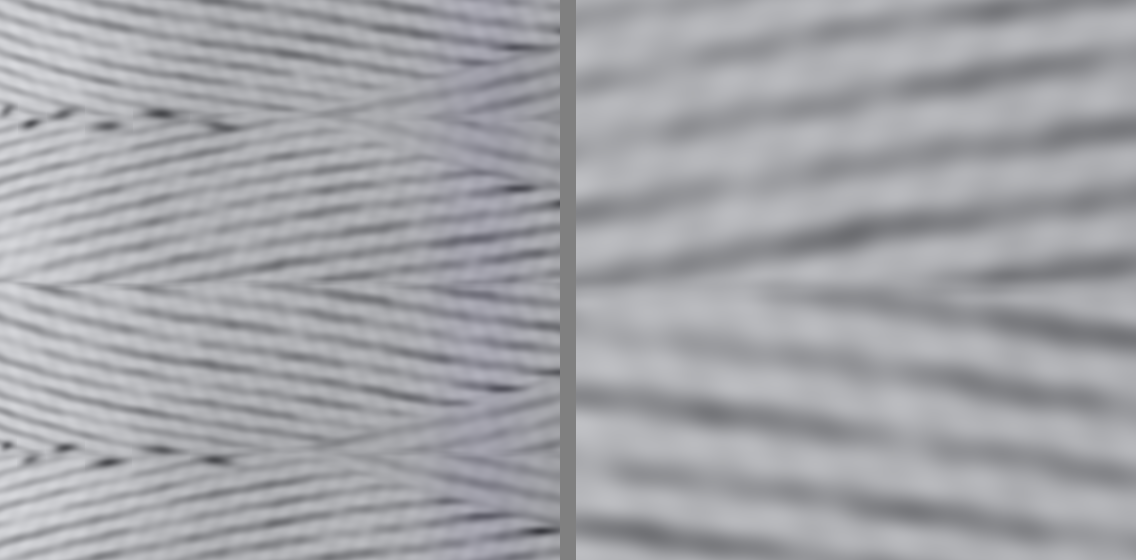
Left: the whole. Right: its middle third, enlarged.
This texture is drawn by a WebGL 2 fragment shader. Its source:

```glsl
#version 300 es
precision highp float;
// Grey wound thread: mirrored bands of slanted strands meeting in chevrons.
uniform vec2 u_resolution;
out vec4 outColor;

const float TAU = 6.2831853;
const float BAND_HEIGHT = 0.2995;    // half of one chevron repeat
const float CHEVRON_Y = 0.492;       // height of the central chevron
const float STRAND_DENSITY = 24.6;   // grooves per canvas height at the chevron
const float STRAND_CROWDING = 20.0;  // added density toward the closing seam
const float SLOPE = 0.165;
const float SLOPE_BEND = 0.02;
const float LEFT_CURL = 0.03;        // extra bend at the left
const float CROSS_SLOPE = 0.21;      // slope of strands crossing at the right
const float GROOVE_SHARPNESS = 1.4;
const float GROOVE_DEPTH = 0.255;
const float DASH_DEPTH = 0.42;
const vec3 THREAD_COLOR = vec3(0.648, 0.652, 0.667);
const vec3 VIOLET_TINT = vec3(-0.016, -0.022, 0.006);

float hash(float n) {
  return fract(sin(n * 127.1 + 3.7) * 4375.85);
}

// Layered sines, roughly -1 to 1, for uneven wear along a strand.
float wear(float x, float seed) {
  float phase = TAU * hash(seed);
  return 0.5 * sin(x * 17.0 + phase) + 0.3 * sin(x * 39.0 + phase * 2.3)
       + 0.2 * sin(x * 83.0 + phase * 4.1);
}

// Brightness change of one family of strands; grooves lie at whole values of t.
float strands(float x, float t, float seed) {
  float id = floor(t + 0.5);
  float key = id + seed * 31.0;
  float offset = t - id;
  float wobble = 0.06 * wear(x * 0.7, key + 9.0) * cos(0.5 * TAU * offset);
  float groove = pow(0.5 + 0.5 * cos(TAU * (offset + wobble)), GROOVE_SHARPNESS);
  float strength = 0.62 + 0.25 * (hash(key + 5.0) - 0.5) + 0.36 * wear(x, key);
  float ply = sin(TAU * (x * 21.0 + t * 0.5)) * sin(TAU * (x * 8.0 - t));
  return 0.055 - GROOVE_DEPTH * groove * max(strength, 0.12) + 0.018 * ply;
}

// One band: strands rise away from its chevron, then turn back at the right.
float woundBand(float x, float y, float band) {
  float local = y - band * BAND_HEIGHT;
  float rise = mod(band, 2.0) < 0.5 ? local : BAND_HEIGHT - local;
  float shift = hash(band + 17.0);
  float climb = x * (SLOPE - SLOPE_BEND * x) + LEFT_CURL * (1.0 - exp(-5.0 * x));
  float u = rise - climb;
  float crowd = max(u, 0.0);
  float mainT = u * STRAND_DENSITY + STRAND_CROWDING * crowd * crowd + shift;
  float crossT = (rise + CROSS_SLOPE * x) * STRAND_DENSITY + shift * 2.0;

  float turn = rise - (BAND_HEIGHT - 0.29 * (x - 0.52));
  float covered = smoothstep(-0.014, 0.014, turn);
  float ridge = smoothstep(0.08, 0.0, BAND_HEIGHT - rise);
  float mainTone = strands(x, mainT, band) * (1.0 - 0.4 * ridge);
  float crossTone = strands(x, crossT, band + 7.0) * 0.6;
  float tone = mix(mainTone, crossTone, covered);

  // Dark pockets where strands start at the chevron and tuck under at the right.
  float pocket = pow(0.5 + 0.5 * cos(TAU * mainT), 2.0);
  tone -= 0.18 * pocket * exp(-pow(rise / 0.011, 2.0)) * smoothstep(0.5, 0.0, x);
  tone -= 0.22 * pocket * exp(-pow((turn + 0.006) / 0.013, 2.0)) * smoothstep(0.7, 1.0, x);
  return tone;
}

// Staggered gaps that lengthen to the right along each closing seam.
float seamDashes(float x, float y) {
  float seam = floor(y / (2.0 * BAND_HEIGHT));
  float offset = y - (2.0 * seam + 1.0) * BAND_HEIGHT;
  float n = sqrt(2.8 + 118.0 * x) - 2.08 + 0.2 * (hash(seam + 2.0) - 0.5);
  float cell = floor(n + 0.5);
  float dashGap = (n + 2.08) / 59.0;
  float along = (n - cell) * dashGap;
  float row = mod(cell, 2.0) < 0.5 ? 0.011 : -0.011;
  float tilt = mix(0.35, -0.16, smoothstep(0.0, 0.38, x));
  float across = offset + 0.018 * x - row - tilt * along;
  float shape = exp(-pow(along / (0.32 * dashGap), 2.0) - pow(across / 0.0092, 2.0));
  float strength = 0.65 + 0.35 * hash(cell + seam * 13.0);
  return shape * strength * smoothstep(0.47, 0.36, x);
}

void main() {
  vec2 uv = gl_FragCoord.xy / u_resolution;
  float y = uv.y - CHEVRON_Y + 0.003 * sin(uv.x * 9.0);

  // Blend neighbouring bands softly where they meet.
  float k = y / BAND_HEIGHT;
  float band = floor(k);
  float f = k - band;
  float neighbour = band + (f > 0.5 ? 1.0 : -1.0);
  float blend = 0.5 * (1.0 - smoothstep(0.0, 0.035, min(f, 1.0 - f)));
  float tone = mix(woundBand(uv.x, y, band), woundBand(uv.x, y, neighbour), blend);
  tone -= DASH_DEPTH * seamDashes(uv.x, y);

  // Rounded spool light, broad patches, faint streaks and a violet reflection.
  float light = 0.11 * smoothstep(0.42, 0.0, uv.x) - 0.035 * smoothstep(0.45, 1.0, uv.x);
  light += 0.014 * sin(uv.x * 7.0 + uv.y * 5.0) * sin(uv.y * 13.0 - uv.x * 3.0);
  light += 0.006 * sin(uv.x * 61.0) + 0.005 * sin(uv.x * 137.0 + uv.y * 11.0);
  float violet = exp(-pow((uv.x - 0.86) / 0.09, 2.0));
  vec3 color = THREAD_COLOR + tone + light + VIOLET_TINT * violet;
  outColor = vec4(clamp(color, 0.0, 1.0), 1.0);
}
```
